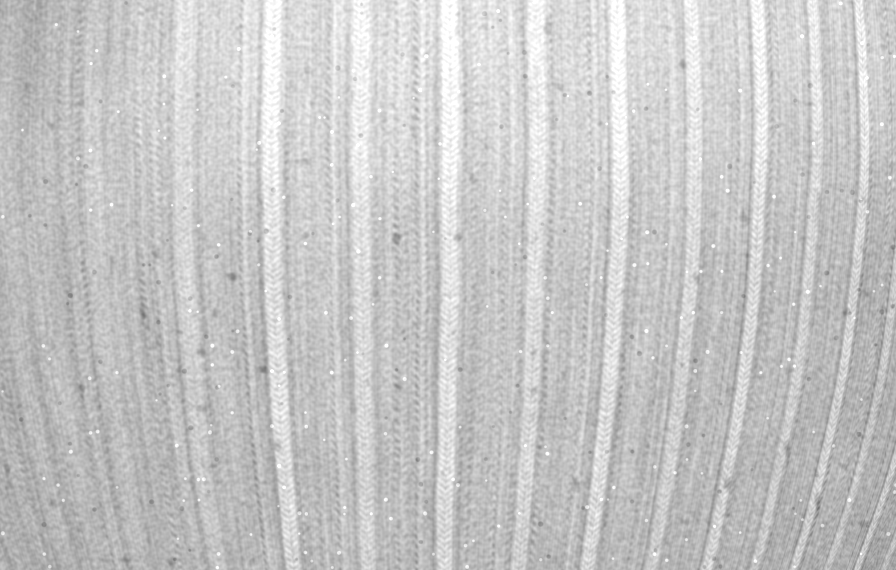
A Shadertoy shader for this texture:

```glsl
// Grey ribbed cloth bulging like a barrel: braided cords run down it at even steps,
// with slanted stitch columns and fine threads between them. The canvas is warped
// into a cord coordinate, then relief, grain and specks are added to a soft light.

float hash(vec2 p) {
    vec3 q = fract(p.xyx * vec3(0.1031, 0.1030, 0.0973));
    q += dot(q, q.yzx + 33.33);
    return fract((q.x + q.y) * q.z);
}

vec2 gradientAt(vec2 cell) {
    float angle = 6.2832 * hash(cell);
    return vec2(cos(angle), sin(angle));
}

float gradientNoise(vec2 p) {
    vec2 i = floor(p), f = fract(p);
    vec2 w = f * f * f * (f * (f * 6.0 - 15.0) + 10.0);
    vec2 e = vec2(1.0, 0.0);
    float low = mix(dot(gradientAt(i), f), dot(gradientAt(i + e), f - e), w.x);
    float high = mix(dot(gradientAt(i + e.yx), f - e.yx), dot(gradientAt(i + 1.0), f - 1.0), w.x);
    return 1.4 * mix(low, high, w.y);
}

// Soft vertical band around a centre
float band(float x, float centre, float halfWidth) {
    float d = (x - centre) / halfWidth;
    return exp(-d * d);
}

float wave(float x) { return cos(6.2832 * x); }

// Barrel warp: whole numbers lie on the cords, which crowd toward the right
float cordCoordinate(vec2 p) {
    float rise = p.y - 0.776;
    float x = 0.7245 + (p.x - 0.7245) / (1.032 - 0.27 * rise * rise);
    float d = x - 0.484 + 0.003 * gradientNoise(vec2(x * 4.0, p.y * 5.0));
    return 6.58 * d * (1.0 + 0.2 * d * d * d * d);
}

// Small round dots, at most one per cell
float specks(vec2 p, float density, float radius) {
    vec2 cell = floor(p);
    vec2 centre = 0.3 + 0.4 * vec2(hash(cell + 17.0), hash(cell + 41.0));
    float size = radius * (0.5 + 0.5 * hash(cell + 73.0));
    float dot1 = smoothstep(size + 0.12, size - 0.12, length(fract(p) - centre));
    return dot1 * step(1.0 - density, hash(cell + 5.0));
}

// Braided cord with a groove on its left and loose loops on its right
float cordRelief(float s, float y) {
    float id = round(s), d = s - id;
    float strength = mix(0.3, 1.0, smoothstep(-2.0, -0.2, id));
    strength *= mod(abs(id), 2.0) < 0.5 ? 1.0 : 0.72;
    float body = smoothstep(0.125, 0.065, abs(d));
    float braid = wave(y * 90.0 - abs(d) * 9.0 + hash(vec2(id, 3.0)));
    float relief = body * (0.125 + 0.035 * braid - 0.025 * band(d, 0.0, 0.015));
    relief -= 0.085 * band(d, -0.145, 0.03);
    float loops = 0.5 + 0.5 * wave(y * 66.0 - d * 7.0);
    float wear = 0.6 + 0.7 * gradientNoise(vec2(id * 3.7, y * 5.0));
    relief -= (0.03 + 0.09 * loops * wear) * band(d, 0.165, 0.035);
    return relief * strength;
}

// Thin stitched rib part way between two cords
float minorRib(float s, float y) {
    float id = floor(s), f = fract(s);
    float strength = 0.35 + 0.65 * hash(vec2(id, 9.0));
    float stitches = 0.5 + 0.5 * wave(y * 68.0 + f * 8.0);
    return strength * (0.075 * band(f, 0.7, 0.03) - 0.1 * stitches * band(f, 0.635, 0.03));
}

// Columns of slanted stitches, each with its own lean and strength
float stitchColumns(float s, float y) {
    float u = s * 9.0, id = floor(u), f = fract(u);
    float lean = hash(vec2(id, 1.0)) < 0.5 ? -0.6 : 0.6;
    float amount = hash(vec2(id, 2.0));
    float wobble = 0.6 * gradientNoise(vec2(id * 1.3, y * 14.0));
    float wear = 0.7 + 0.6 * gradientNoise(vec2(id * 2.7, y * 7.0));
    float stitch = wave(y * 66.0 + lean * f + wobble + amount);
    return sin(3.1416 * f) * wear * amount * amount * (0.065 * stitch - 0.02);
}

void mainImage(out vec4 fragColor, in vec2 fragCoord) {
    vec2 p = fragCoord / iResolution.y;
    float s = cordCoordinate(p);
    float between = smoothstep(0.09, 0.15, abs(s - round(s)));

    // Light from above, fading toward the corners
    vec2 q = vec2(p.x * iResolution.y / iResolution.x - 0.48, p.y - 0.72);
    float grey = 0.782 + 0.11 * smoothstep(0.45, 1.0, p.y);
    grey -= 0.28 * q.x * q.x + 0.1 * q.y * q.y;
    grey -= 0.15 * exp(-18.0 * dot(p - vec2(0.0, 1.0), p - vec2(0.0, 1.0)));

    // Cords, ribs, stitches and long threads
    grey += cordRelief(s, p.y) + minorRib(s, p.y);
    grey += between * stitchColumns(s, p.y);
    grey += between * 0.055 * gradientNoise(vec2(s * 14.0, p.y * 1.5));
    grey += 0.03 * gradientNoise(vec2(s * 29.0 + 7.0, p.y * 3.0));

    // Fibre grain and worn patches
    grey += 0.065 * gradientNoise(p * 140.0) + 0.05 * gradientNoise(p * 75.0 + 20.0);
    grey += 0.025 * gradientNoise(p * vec2(14.0, 9.0));
    grey -= 0.16 * smoothstep(0.5, 0.9, gradientNoise(p * vec2(38.0, 30.0) + 60.0));

    // Glints gather in the lower half, dark flecks lie anywhere
    grey += 0.22 * specks(p * 85.0, mix(0.035, 0.012, p.y), 0.3);
    grey -= 0.14 * specks(p * 70.0 + 30.0, 0.018, 0.32);

    fragColor = vec4(vec3(clamp(grey, 0.0, 1.0)), 1.0);
}
```
